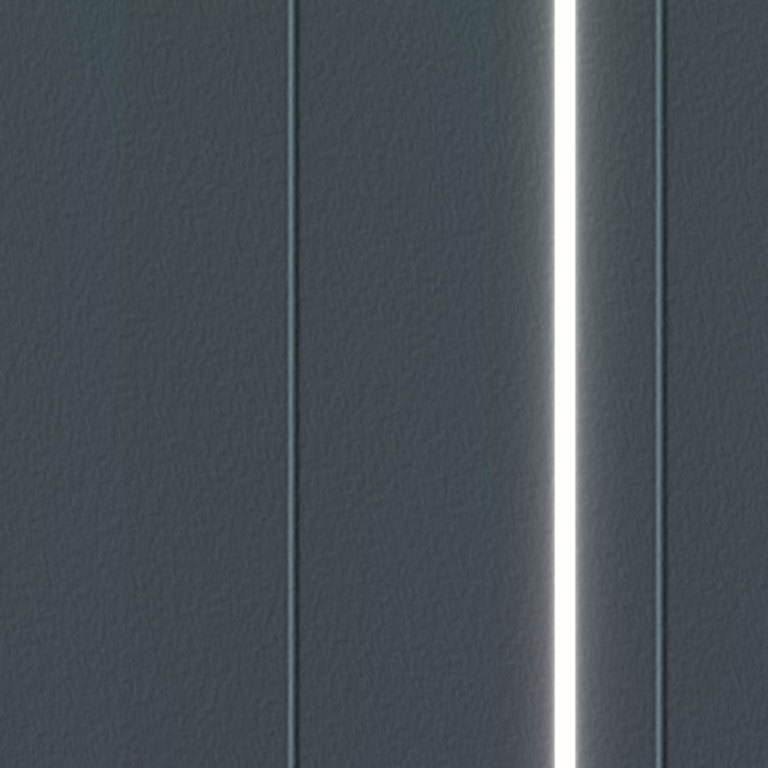
A Shadertoy shader for this texture:

```glsl
// Dark slate wall panels with fine embossed grain, split by thin raised seams
// and one vertical light strip. Seams and panel tones repeat along x; the strip
// adds a warm glow made of two exponential falloffs.

const vec3 SLATE = vec3(0.255, 0.290, 0.305);
const vec3 COOL_TINT = vec3(-0.004, 0.008, 0.012);
const vec3 DUSK_TINT = vec3(0.006, -0.006, 0.010);
const vec3 SEAM_LIGHT = vec3(0.150, 0.195, 0.210);
const vec3 SEAM_SHADE = vec3(0.115, 0.120, 0.120);
const vec3 GLOW_COLOR = vec3(1.0, 0.94, 0.89);
const vec3 STRIP_COLOR = vec3(1.0, 0.995, 0.985);

const float PANEL_WIDTH = 0.479;
const float SEAM_X = 0.3785;
const float SEAM_RADIUS = 0.0034;
const float SHADE_OFFSET = 0.0085;
const float TONE_EDGE_X = 0.163;
const float STRIP_X = 0.7357;
const float STRIP_HALF = 0.0132;
const float GRAIN_AMOUNT = 0.055;

float hash(vec2 p) {
    vec3 q = fract(vec3(p.xyx) * 0.1031);
    q += dot(q, q.yzx + 33.33);
    return fract((q.x + q.y) * q.z);
}

float valueNoise(vec2 p) {
    vec2 cell = floor(p);
    vec2 f = fract(p);
    f = f * f * (3.0 - 2.0 * f);
    float low = mix(hash(cell), hash(cell + vec2(1.0, 0.0)), f.x);
    float high = mix(hash(cell + vec2(0.0, 1.0)), hash(cell + vec2(1.0, 1.0)), f.x);
    return mix(low, high, f.y);
}

float grainHeight(vec2 uv) {
    vec2 p = vec2(uv.x + 0.35 * uv.y, uv.y - 0.25 * uv.x);
    return 0.65 * valueNoise(p * vec2(190.0, 120.0) + 17.0)
         + 0.35 * valueNoise(p * vec2(330.0, 230.0) + 71.0);
}

// Slope of the grain as lit from the upper left.
float emboss(vec2 uv) {
    vec2 lightStep = vec2(-0.0016, 0.0014);
    return grainHeight(uv - lightStep) - grainHeight(uv + lightStep);
}

float bell(float x, float radius) {
    return exp(-x * x / (radius * radius));
}

void mainImage(out vec4 fragColor, in vec2 fragCoord) {
    vec2 uv = fragCoord / iResolution.xy;
    float pixel = 1.0 / iResolution.x;

    // Panel tone: a cooler band before each tone edge, dusky patches low down
    float tone = (fract((uv.x - TONE_EDGE_X) / PANEL_WIDTH) - 0.5) * PANEL_WIDTH;
    float band = smoothstep(-0.08, PANEL_WIDTH * 0.5, tone);
    vec3 color = SLATE + COOL_TINT * band;
    float cloud = valueNoise(uv * vec2(6.0, 3.0) + 4.0);
    color += DUSK_TINT * cloud * (1.0 - uv.y);
    color += 0.010 * (uv.y - 0.5) * vec3(0.2, 1.0, 0.7);

    // Embossed grain
    color += GRAIN_AMOUNT * emboss(uv);

    // Seams: bright ridge with a dark groove on its right
    float seam = (fract((uv.x - SEAM_X) / PANEL_WIDTH + 0.5) - 0.5) * PANEL_WIDTH;
    color += SEAM_LIGHT * bell(seam, SEAM_RADIUS);
    color -= SEAM_SHADE * bell(seam - SHADE_OFFSET, SEAM_RADIUS);
    color -= 0.035 * bell(seam + 0.006, 0.0025);

    // Light strip and glow
    float edge = abs(uv.x - STRIP_X) - STRIP_HALF;
    float away = max(edge, 0.0);
    float glow = 0.22 * exp(-away / 0.026) + 0.27 * exp(-away / 0.004);
    color += GLOW_COLOR * glow;
    color = mix(color, STRIP_COLOR, 1.0 - smoothstep(-pixel, pixel, edge));

    fragColor = vec4(clamp(color, 0.0, 1.0), 1.0);
}
```
